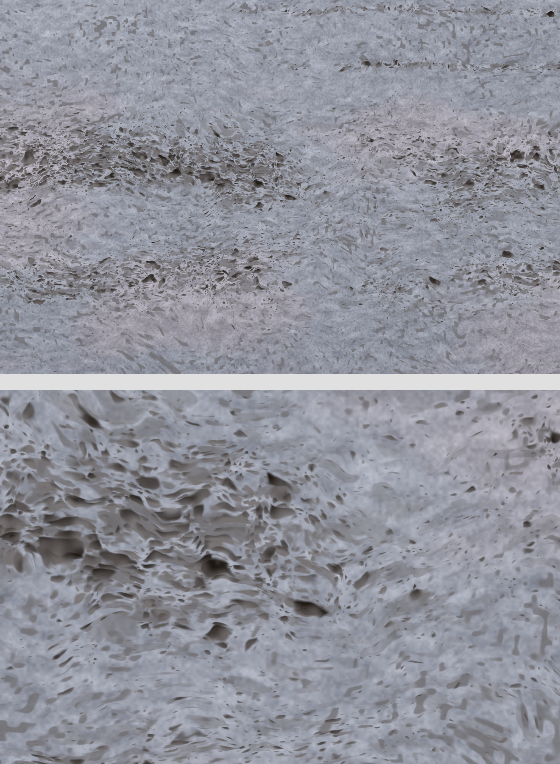
Top, the full canvas; bottom, a detail of the centre.
Give the GLSL for this texture, as a WebGL 2 fragment shader.

```glsl
#version 300 es
precision highp float;
// Weathered pale limestone: a grey-lilac crust with bands of eroded pits.
// Pits are Voronoi cells at four scales, stretched and bent by a noise flow;
// band-shaped zones decide how far each cell opens and how deep grooves run.

uniform vec2 u_resolution;
out vec4 fragColor;

float hash(vec2 p) {
    vec3 a = fract(p.xyx * 0.1031);
    a += dot(a, a.yzx + 33.33);
    return fract((a.x + a.y) * a.z);
}

float noise(vec2 p) {
    vec2 i = floor(p), f = fract(p);
    f = f * f * (3.0 - 2.0 * f);
    return mix(mix(hash(i), hash(i + vec2(1, 0)), f.x),
               mix(hash(i + vec2(0, 1)), hash(i + vec2(1, 1)), f.x), f.y);
}

float fbm(vec2 p) {
    float sum = 0.0, amp = 0.53;
    for (int i = 0; i < 4; i++) {
        sum += amp * noise(p);
        p = mat2(1.6, 1.2, -1.2, 1.6) * p + 5.3;
        amp *= 0.5;
    }
    return sum;
}

float band(float y, float centre, float width) {
    float d = (y - centre) / width;
    return exp(-d * d);
}

// Gap between nearest two seeds, random value of the cell, height above its seed
vec3 cell(vec2 p) {
    vec2 base = floor(p);
    float near = 9.0, second = 9.0, id = 0.0, above = 0.0;
    for (int y = -1; y <= 1; y++)
    for (int x = -1; x <= 1; x++) {
        vec2 c = base + vec2(x, y);
        vec2 d = p - c - 0.05 - 0.9 * vec2(hash(c), hash(c + 71.7));
        float dist = length(d);
        if (dist < near) {
            second = near;
            near = dist;
            id = hash(c + 137.3);
            above = d.y;
        } else second = min(second, dist);
    }
    return vec3(second - near, id, above);
}

// Degree of erosion: a broad middle belt, a weaker low belt, thin rows on top
float erosion(vec2 p) {
    float y = p.y + 0.16 * (fbm(p * vec2(2.5, 3.0) + 9.0) - 0.5);
    float patches = smoothstep(0.32, 0.6, fbm(p * vec2(4.5, 7.0) + 2.0));
    float middle = band(y, 0.54, 0.15) * (0.4 + 0.6 * patches);
    middle *= 1.0 - 0.15 * smoothstep(0.9, 1.2, p.x);
    float low = 0.8 * band(y, 0.25, 0.1) * patches;
    float rowY = p.y + 0.02 * (noise(p * 6.0) - 0.5);
    float rows = band(rowY, 0.972, 0.013) * smoothstep(0.4, 0.9, p.x)
               + band(rowY, 0.825, 0.015) * smoothstep(0.5, 1.0, p.x);
    return min(middle + low + 0.75 * rows, 1.0);
}

void main() {
    vec2 p = gl_FragCoord.xy / u_resolution.y;
    float worn = erosion(p);

    // Bent, horizontally stretched flow with small ragged kinks
    vec2 bend = vec2(fbm(p * 4.0 + 11.0), fbm(p * 4.0 + 37.0)) - 0.5;
    vec2 flow = (p + 0.14 * bend) * vec2(1.0, 1.7);
    flow += 0.016 * (vec2(noise(p * 42.0), noise(p * 42.0 + 19.0)) - 0.5);
    flow += 0.006 * (vec2(noise(p * 110.0), noise(p * 110.0 + 31.0)) - 0.5);

    // Crust: cool and warm swathes, raised streaks lit from above, fine grain
    float swathe = fbm(p * vec2(2.0, 5.0) + 23.0);
    float warm = smoothstep(0.4, 0.62, swathe) * (1.0 - smoothstep(0.7, 0.9, p.y));
    vec3 crust = mix(vec3(0.607, 0.624, 0.676), vec3(0.622, 0.612, 0.655), warm);
    float relief = fbm(flow * 36.0) - fbm(flow * 36.0 + vec2(0.0, 0.5));
    float grain = noise(p * 240.0) + 0.7 * noise(p * 370.0 + 9.0) - 0.85;
    float mottle = fbm(p * vec2(40.0, 60.0) + 7.0) - 0.5;
    crust += 0.15 * relief + 0.075 * grain + 0.14 * mottle + 0.1 * (swathe - 0.5);
    crust += 0.035 * worn - 0.035 * smoothstep(0.35, 0.0, p.y);

    // Grey flecks in loose clusters, and grooves between strands of crust
    float cluster = fbm(p * vec2(7.0, 12.0) + 41.0) - 0.5;
    float fleck = noise(p * vec2(105.0, 140.0) + 3.0 + bend * 20.0) + 0.6 * cluster;
    crust = mix(crust, vec3(0.42, 0.41, 0.42),
                0.7 * smoothstep(0.72, 0.95, fleck + 0.05 * worn));
    float strand = fbm(flow * vec2(38.0, 55.0) + 13.0);
    crust = mix(crust, vec3(0.43, 0.42, 0.43),
                0.8 * worn * smoothstep(0.47, 0.34, strand));

    // Pits, large to small; their upper part lies in the shadow of the lip
    vec3 color = crust;
    float size = 0.046;
    float ragged = noise(p * 130.0 + 51.0) - 0.5;
    for (int i = 0; i < 4; i++) {
        float scale = float(i);
        vec3 c = cell(flow / size + 17.0 * scale);
        float amount = i == 0 ? 0.66 * worn : i == 1 ? 0.85 * worn : 0.23 + 0.62 * worn;
        float wall = mix(1.0, 0.12, clamp(1.3 * amount - 0.6 * c.y, 0.0, 1.0));
        float pit = smoothstep(wall, wall + 0.2 + 0.08 * scale, c.x + 0.2 * ragged);
        float light = 0.36 + 0.55 * fract(c.y * 7.3) - 0.8 * c.z + 0.1 * scale
                    + 0.8 * (noise(p * 100.0) - 0.5);
        vec3 pitFloor = mix(vec3(0.11, 0.09, 0.07), vec3(0.46, 0.44, 0.44),
                            clamp(light, 0.0, 1.0));
        color = mix(color, min(color, pitFloor), pit * (1.0 - 0.06 * scale));
        size *= 0.57;
    }

    fragColor = vec4(clamp(color, 0.0, 1.0), 1.0);
}
```
